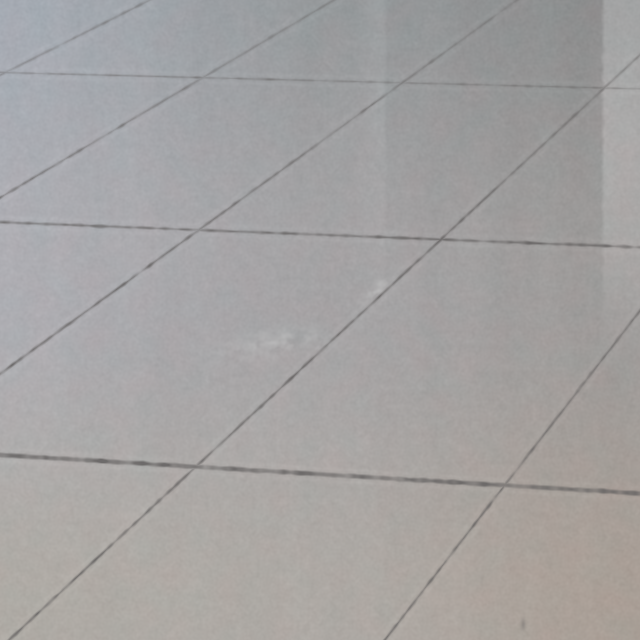
Reproduce this texture procedurally as a three.js fragment shader.

```glsl
// Worn grey floor tiles in perspective, with thin broken joints and soft reflections.
varying vec2 vUv;

// Floor light, left / centre / right at the far, middle and near depth
const vec3 FAR_LEFT = vec3(0.635, 0.660, 0.695);
const vec3 FAR_CENTRE = vec3(0.580, 0.594, 0.602);
const vec3 FAR_RIGHT = vec3(0.548, 0.553, 0.555);
const vec3 MID_LEFT = vec3(0.678, 0.678, 0.698);
const vec3 MID_CENTRE = vec3(0.645, 0.638, 0.643);
const vec3 MID_RIGHT = vec3(0.615, 0.605, 0.600);
const vec3 NEAR_LEFT = vec3(0.685, 0.668, 0.645);
const vec3 NEAR_CENTRE = vec3(0.682, 0.664, 0.645);
const vec3 NEAR_RIGHT = vec3(0.665, 0.625, 0.592);
const vec3 JOINT = vec3(0.400, 0.390, 0.388);
const vec3 SCUFF = vec3(0.76, 0.76, 0.76);

const float ROW_HALF_FAR = 0.0010;
const float ROW_HALF_NEAR = 0.0032;
const float SLANT_HALF = 0.0016;
const float SOFTNESS = 0.0024;
const float RIM_WIDTH = 0.006;
const float RIM_LIGHT = 0.012;
const float GRAIN = 0.034;
const float TILE_VARIATION = 0.006;

vec2 hash2(vec2 p) {
  vec3 q = fract(p.xyx * vec3(0.1031, 0.1030, 0.0973));
  q += dot(q, q.yzx + 33.33);
  return fract((q.xx + q.yz) * q.zy);
}

// Gradient noise, about -0.7 to 0.7
float noise(vec2 p) {
  vec2 i = floor(p), f = fract(p);
  vec2 w = f * f * f * (f * (f * 6.0 - 15.0) + 10.0);
  vec2 o = vec2(1.0, 0.0);
  float a = dot(hash2(i) * 2.0 - 1.0, f);
  float b = dot(hash2(i + o) * 2.0 - 1.0, f - o);
  float c = dot(hash2(i + o.yx) * 2.0 - 1.0, f - o.yx);
  float d = dot(hash2(i + 1.0) * 2.0 - 1.0, f - 1.0);
  return mix(mix(a, b, w.x), mix(c, d, w.x), w.y);
}

// Perspective tile coordinates: x counts slanted joints, y counts rows; p.y runs down
vec2 tileCoord(vec2 p) {
  float c = (p.y + 0.445 * p.x) / (1.0 - 0.476 * p.x);
  float u = (c - 1.013) / (0.2656 + 0.28 * c);
  float v = 3.61 * (0.711 + 0.06 * p.x - p.y) / (p.y + 0.966 + 0.036 * p.x);
  return vec2(u, v);
}

// Distance to the nearest joint of each family, in canvas units
vec2 jointDistance(vec2 p, vec2 tile) {
  const float STEP = 0.001;
  vec2 dx = (tileCoord(p + vec2(STEP, 0.0)) - tile) / STEP;
  vec2 dy = (tileCoord(p + vec2(0.0, STEP)) - tile) / STEP;
  return abs(fract(tile + 0.5) - 0.5) / sqrt(dx * dx + dy * dy);
}

vec3 acrossMix(vec3 l, vec3 c, vec3 r, float x) {
  return x < 0.5 ? mix(l, c, x * 2.0) : mix(c, r, smoothstep(0.5, 0.95, x));
}

// Soft elliptical spot
float spot(vec2 p, vec2 centre, vec2 radius) {
  vec2 q = (p - centre) / radius;
  return exp(-dot(q, q));
}

void main() {
  vec2 p = vec2(vUv.x, 1.0 - vUv.y);

  // Base light
  vec3 far = acrossMix(FAR_LEFT, FAR_CENTRE, FAR_RIGHT, p.x);
  vec3 middle = acrossMix(MID_LEFT, MID_CENTRE, MID_RIGHT, p.x);
  vec3 near = acrossMix(NEAR_LEFT, NEAR_CENTRE, NEAR_RIGHT, p.x);
  vec3 color = p.y < 0.45 ? mix(far, middle, smoothstep(-0.1, 0.45, p.y))
                          : mix(middle, near, smoothstep(0.45, 0.95, p.y));

  // Upright reflections with crisp sides, fading toward the viewer
  float fade = 1.0 - smoothstep(0.15, 0.58, p.y);
  float edge = p.x + 0.004 * noise(p * vec2(20.0, 70.0));
  float band = smoothstep(0.54, 0.59, edge) * (1.0 - smoothstep(0.598, 0.607, edge));
  color += fade * 0.024 * band;
  color += fade * 0.010 * (1.0 - smoothstep(0.28, 0.32, edge));
  color += (0.02 + 0.06 * fade) * smoothstep(0.938, 0.946, edge) * (1.0 - smoothstep(0.4, 0.6, p.y));
  color += 0.012 * noise(p * vec2(17.0, 2.5));

  // Tile variation, mottling and fine grain
  vec2 tile = tileCoord(p);
  color += TILE_VARIATION * (hash2(floor(tile) + 40.0).x - 0.5);
  color += GRAIN * (0.35 * noise(p * 38.0) + 0.6 * noise(p * 95.0) + 0.6 * noise(p * 190.0));
  color += vec3(0.016, -0.005, -0.004) * noise(p * 24.0 + 9.0);

  // Pale scuffs, broken into flecks
  float smear = spot(p, vec2(0.42, 0.537 - 0.12 * (p.x - 0.42)), vec2(0.075, 0.019));
  smear += 1.5 * spot(p, vec2(0.588, 0.452 - 0.8 * (p.x - 0.588)), vec2(0.020, 0.011));
  float fleck = 0.28 + 0.95 * noise(p * vec2(42.0, 85.0)) + 0.4 * noise(p * 120.0);
  color = mix(color, SCUFF, clamp(smear * fleck, 0.0, 0.65));

  // Joints: uneven width, short pale breaks and a faint light rim
  vec2 wobble = 0.0020 * vec2(noise(p * 70.0), noise(p * 60.0 + 5.0));
  vec2 dist = jointDistance(p, tile) + wobble;
  vec2 halfWidth = vec2(SLANT_HALF, mix(ROW_HALF_FAR, ROW_HALF_NEAR, smoothstep(0.1, 0.75, p.y)));
  vec2 line = 1.0 - smoothstep(halfWidth - SOFTNESS, halfWidth + SOFTNESS, dist);
  vec2 wear = vec2(noise(p * 34.0 + 3.0), noise(p * vec2(34.0, 6.0)));
  wear = 0.66 + 0.65 * wear + 0.45 * vec2(noise(p * 75.0), noise(p * vec2(80.0, 9.0) + 2.0));
  wear *= mix(0.55, 1.0, smoothstep(0.0, 0.45, p.y));
  float joint = clamp(max(line.x * wear.x, line.y * wear.y), 0.0, 0.9);
  vec2 rim = exp(-pow((dist - halfWidth - RIM_WIDTH) / (0.5 * RIM_WIDTH), vec2(2.0)));
  color += RIM_LIGHT * max(rim.x, rim.y) * (1.0 - joint);
  color = mix(color, JOINT, joint);

  // Sparse dark specks in the near corner
  vec2 cell = floor(p * 14.0), seed = hash2(cell + 7.0);
  float chosen = step(0.72, seed.x) * smoothstep(0.7, 0.95, p.x) * smoothstep(0.75, 0.95, p.y);
  color = mix(color, JOINT, 0.8 * chosen * spot(fract(p * 14.0), 0.3 + 0.4 * seed.yx, vec2(0.05, 0.12)));

  gl_FragColor = vec4(color, 1.0);
}
```
